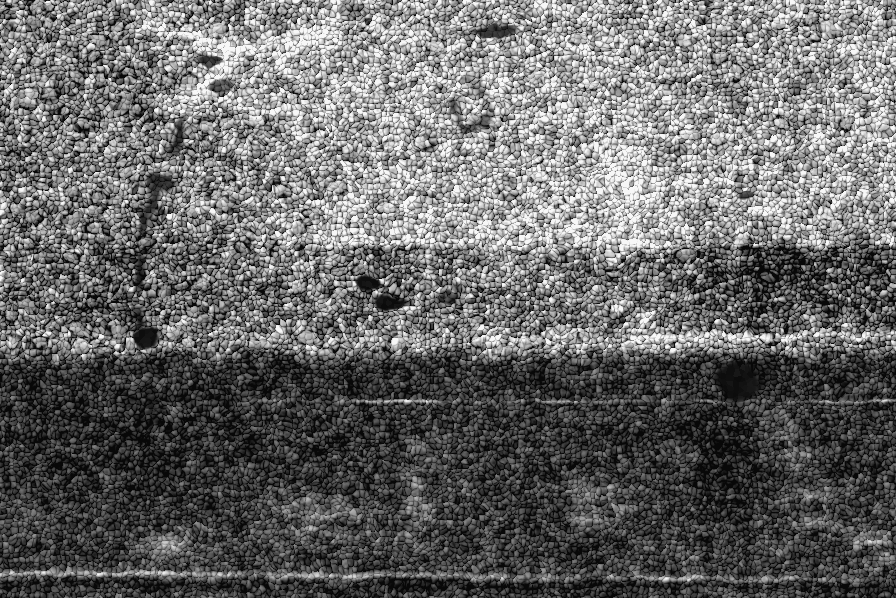
A Shadertoy shader for this texture:

```glsl
// Weathered concrete step in black and white: lit slab, chipped lip and dark stained wall.

float hash(vec2 p) {
    vec3 q = fract(vec3(p.xyx) * 0.1031);
    q += dot(q, q.yzx + 33.33);
    return fract((q.x + q.y) * q.z);
}

float noise(vec2 p) {
    vec2 i = floor(p), f = fract(p);
    f = f * f * (3.0 - 2.0 * f);
    return mix(mix(hash(i), hash(i + vec2(1, 0)), f.x),
               mix(hash(i + vec2(0, 1)), hash(i + vec2(1, 1)), f.x), f.y);
}

float fbm(vec2 p) {
    float sum = 0.0, amp = 0.5;
    for (int i = 0; i < 4; i++) {
        sum += amp * noise(p);
        p = p * 2.03 + 17.3;
        amp *= 0.5;
    }
    return sum / 0.9375;
}

// Cellular stones: x = nearest distance, y = gap to the next, z = random id, w = lighting
vec4 stones(vec2 p) {
    vec2 cell = floor(p), toStone = vec2(0), id = vec2(0);
    float near = 9.0, next = 9.0;
    for (int j = -1; j <= 1; j++)
    for (int i = -1; i <= 1; i++) {
        vec2 c = cell + vec2(i, j);
        vec2 d = p - c - 0.1 - 0.8 * vec2(hash(c), hash(c + 71.7));
        float dist = length(d);
        if (dist < near) { next = near; near = dist; toStone = d; id = c; }
        else next = min(next, dist);
    }
    return vec4(near, next - near, hash(id + 19.1), dot(toStone, vec2(-0.5, 0.86)));
}

float segment(vec2 p, vec2 a, vec2 b) {
    vec2 d = b - a;
    return length(p - a - d * clamp(dot(p - a, d) / dot(d, d), 0.0, 1.0));
}

// Soft elliptical patch, 1 in the middle
float patchAt(vec2 p, vec2 centre, vec2 radius) {
    vec2 d = (p - centre) / radius;
    return exp(-dot(d, d));
}

// Ragged pit with a firm edge
float pit(vec2 p, vec2 centre, vec2 radius) {
    return 1.0 - smoothstep(0.75, 1.15, length((p - centre) / radius));
}

float stripe(float y, float centre, float width) {
    float d = (y - centre) / width;
    return exp(-d * d);
}

void mainImage(out vec4 fragColor, in vec2 fragCoord) {
    vec2 p = fragCoord / iResolution.y;
    p.x *= 1.5 * iResolution.y / iResolution.x;
    vec2 rough = vec2(fbm(p * 30.0), fbm(p * 30.0 + 50.0)) - 0.5;
    vec2 w = p + rough * 0.025;
    float cloud = fbm(p * vec2(5.0, 7.0)) - 0.5;
    float left = 1.0 - smoothstep(0.1, 0.75, p.x);

    // Broad tone of the slab, riser, lip and wall
    float slab = smoothstep(0.585, 0.61, w.y + 0.02 * left * cloud);
    float wall = 1.0 - smoothstep(0.385, 0.425, w.y);
    float top = 0.61 - 0.13 * left + 0.12 * patchAt(p, vec2(0.9, 0.68), vec2(0.5, 0.13));
    float riser = 0.42 - 0.13 * smoothstep(1.15, 1.3, p.x);
    float tone = mix(riser, top, slab);
    tone += stripe(w.y, 0.428, 0.022) * (0.2 - 0.06 * left);
    tone = mix(tone, 0.17 + 0.05 * smoothstep(0.36, 0.0, p.y), wall);
    tone += cloud * mix(0.25, 0.12, wall);

    // Stains
    tone -= 0.13 * patchAt(w, vec2(1.32, 0.54), vec2(0.13, 0.06));
    tone -= 0.1 * patchAt(w, vec2(1.22, 0.22), vec2(0.07, 0.12));
    tone -= 0.07 * patchAt(w, vec2(0.15, 0.27), vec2(0.3, 0.07));
    tone += 0.16 * patchAt(w, vec2(0.87, 0.545), vec2(0.09, 0.03));

    // Pale lime smears on the wall
    float smear = patchAt(w, vec2(0.70, 0.20), vec2(0.025, 0.06))
                + patchAt(w, vec2(1.0, 0.15), vec2(0.03, 0.05))
                + patchAt(w, vec2(0.30, 0.09), vec2(0.06, 0.015))
                + patchAt(w, vec2(1.45, 0.09), vec2(0.05, 0.03))
                + 0.6 * patchAt(w, vec2(0.57, 0.13), vec2(0.10, 0.04));
    smear += exp(-segment(w, vec2(1.31, 0.26), vec2(1.38, 0.12)) * 35.0);
    tone += smear * wall * 0.5 * smoothstep(0.25, 0.75, fbm(p * vec2(18.0, 40.0)));

    // Aggregate: fine grains, then scattered pebbles
    vec4 grain = stones(p * 115.0 + rough * 2.0);
    float grit = 0.55 * grain.z + 0.45 * smoothstep(0.0, 0.45, grain.y) + 0.5 * grain.w
               + 0.5 * noise(p * 190.0) - 0.78;
    grit += 0.4 * (noise(p * 60.0) - 0.5);
    float streak = noise(p * vec2(9.0, 130.0)) - 0.5;
    float value = tone + grit * mix(0.72, 0.42, wall) + streak * 0.08 * wall;

    vec4 pebble = stones(p * vec2(27.0, 36.0) + rough * 0.8);
    float chance = 0.12 + 0.35 * left + 0.4 * stripe(p.y, 0.425, 0.025);
    float size = 0.18 + 0.22 * fract(pebble.z * 37.0);
    float shown = step(pebble.z, chance) * (1.0 - wall);
    float body = shown * (1.0 - smoothstep(size - 0.07, size + 0.02, pebble.x));
    float rim = shown * (1.0 - smoothstep(0.0, 0.12, abs(pebble.x - size - 0.05)));
    value -= 0.28 * rim;
    value = mix(value, tone + 0.12 + 0.5 * pebble.w + 0.25 * grit, body * 0.8);

    // Pale arrises and board marks
    float chip = smoothstep(0.3, 0.6, noise(p * vec2(16.0, 40.0)));
    value += 0.3 * stripe(w.y, 0.594, 0.007) * smoothstep(0.42, 0.6, p.x) * chip;
    value += 0.3 * patchAt(w, vec2(1.02, 0.59), vec2(0.14, 0.012));
    value += 0.35 * stripe(w.y, 0.437, 0.005) * smoothstep(1.0, 1.06, p.x);
    value += 0.3 * stripe(p.y + rough.y * 0.006, 0.329, 0.003) * smoothstep(0.3, 0.65, p.x) * (0.4 + chip);
    value += 0.36 * stripe(p.y + rough.y * 0.01, 0.042 - 0.008 * p.x, 0.005) * (0.5 + 0.6 * chip);
    value -= 0.12 * stripe(w.y, 0.02, 0.01);
    float vein = min(segment(w, vec2(0.25, 0.955), vec2(0.39, 0.92)), segment(w, vec2(0.39, 0.92), vec2(0.55, 0.932)));
    vein = min(vein, segment(w, vec2(0.39, 0.92), vec2(0.32, 0.84)));
    value += 0.4 * exp(-vein * 75.0);
    value += 0.4 * (1.0 - smoothstep(0.003, 0.008, segment(p, vec2(1.07, 0.45), vec2(1.09, 0.48))));

    // Crack on the left, then pits
    float crack = min(segment(w, vec2(0.31, 0.80), vec2(0.235, 0.61)), segment(w, vec2(0.235, 0.61), vec2(0.23, 0.47)));
    crack = min(crack, segment(w, vec2(0.23, 0.47), vec2(0.255, 0.31)));
    float hole = 0.75 * (1.0 - smoothstep(0.002, 0.011, crack)) * smoothstep(0.25, 0.55, noise(p * 22.0));
    hole = max(hole, pit(w, vec2(0.619, 0.529), vec2(0.020, 0.013)));
    hole = max(hole, pit(w, vec2(0.656, 0.496), vec2(0.027, 0.015)));
    hole = max(hole, pit(w, vec2(1.238, 0.364), vec2(0.036, 0.033)));
    hole = max(hole, pit(w, vec2(0.244, 0.433), vec2(0.018, 0.017)));
    hole = max(hole, 0.7 * pit(w, vec2(0.268, 0.693), vec2(0.020, 0.018)));
    hole = max(hole, 0.8 * pit(w, vec2(0.352, 0.898), vec2(0.024, 0.009)));
    hole = max(hole, 0.6 * pit(w, vec2(0.371, 0.863), vec2(0.022, 0.012)));
    hole = max(hole, 0.8 * pit(w, vec2(0.83, 0.947), vec2(0.036, 0.009)));
    hole = max(hole, 0.7 * pit(w, vec2(1.25, 0.672), vec2(0.014, 0.008)));
    hole = max(hole, 0.6 * pit(w, vec2(0.754, 0.506), vec2(0.014, 0.013)));
    float crater = abs(length((w - vec2(0.79, 0.815)) / vec2(0.033, 0.04)) - 0.8);
    hole = max(hole, 0.6 * (1.0 - smoothstep(0.05, 0.3, crater)) * chip);
    value = mix(value, 0.04 + 0.06 * grain.z, hole);

    fragColor = vec4(vec3(clamp(value, 0.03, 0.97)), 1.0);
}
```
